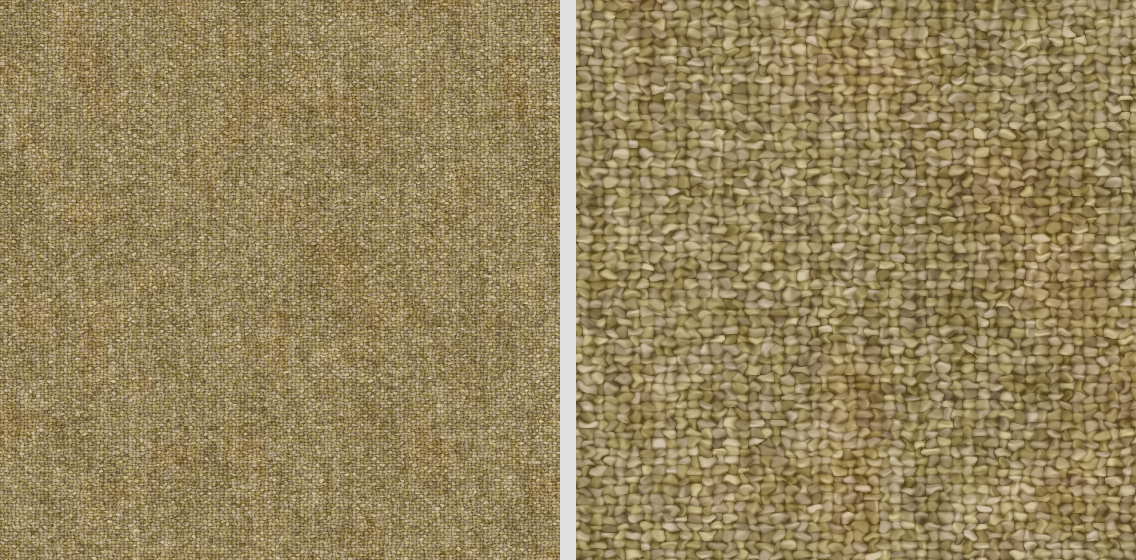
Left: the whole. Right: its middle third, enlarged.
This texture is drawn by a WebGL 2 fragment shader. Its source:

```glsl
#version 300 es
precision highp float;
// Coarse plain-weave cloth in olive tan, with uneven yarn and faint worn patches.

uniform vec2 u_resolution;
out vec4 fragColor;

const vec2 THREADS = vec2(140.0, 180.0);      // warp and weft threads per canvas
const vec3 SHADOW = vec3(0.370, 0.300, 0.155);
const vec3 MIDTONE = vec3(0.587, 0.517, 0.345);
const vec3 LIGHT = vec3(0.785, 0.730, 0.590);
const vec3 GREY_SHIFT = vec3(0.0, -0.008, 0.075);
const vec3 BROWN_SHIFT = vec3(0.010, -0.008, -0.020);
const float BASE_TONE = 0.52;
const float MEAN_RELIEF = 0.72;
const float RELIEF = 0.66;                    // depth of the gaps between yarns
const float CRIMP = 0.36;                     // rise and fall of each yarn
const float WEFT_GAIN = 0.08;                 // weft floats catch more light
const float YARN_VARIATION = 0.36;
const float STREAKS = 0.17;
const float PATCHES = 0.17;
const float FIBRES = 0.55;
const float WOBBLE = 0.22;                    // thread drift, in thread widths
const float FRAY = 0.34;                      // roughness of yarn edges
const float PI = 3.14159265;
const int SAMPLES = 2;                        // supersampling per axis

float hash(vec2 p) {
    return fract(sin(dot(p, vec2(127.1, 311.7))) * 43758.5453);
}

float noise(vec2 p) {
    vec2 i = floor(p);
    vec2 f = fract(p);
    f = f * f * (3.0 - 2.0 * f);
    return mix(mix(hash(i), hash(i + vec2(1.0, 0.0)), f.x),
               mix(hash(i + vec2(0.0, 1.0)), hash(i + 1.0), f.x), f.y);
}

vec3 cloth(vec2 uv) {
    // Threads drift slightly and their edges fray
    vec2 grid = uv * THREADS;
    vec2 drift = vec2(noise(uv * vec2(30.0, 45.0)),
                      noise(uv * vec2(45.0, 30.0) + 71.0)) - 0.5;
    vec2 fray = vec2(noise(grid * 1.3 + 7.0), noise(grid * 1.3 + 53.0)) - 0.5;
    grid += drift * 2.0 * WOBBLE + fray * 2.0 * FRAY;
    vec2 cell = floor(grid);
    vec2 local = fract(grid) - 0.5;

    // Rounded yarns rise and dip in turn; the higher one shows
    float turn = 2.0 * mod(cell.x + cell.y, 2.0) - 1.0;
    vec2 bulge = cos(PI * local);
    float weftHeight = 0.5 * bulge.y + CRIMP * turn * bulge.x;
    float warpHeight = 0.5 * bulge.x - CRIMP * turn * bulge.y;
    bool isWeft = weftHeight > warpHeight;
    float relief = smoothstep(0.08, 0.78, max(weftHeight, warpHeight));

    // A float reaches past its own cell into the next one
    vec2 floatId = cell;
    if (isWeft && turn < 0.0) floatId.x += sign(local.x);
    if (!isWeft && turn > 0.0) floatId.y += sign(local.y);

    // Fine fibres run along the upper yarn
    vec2 fibreScale = isWeft ? vec2(1.5, 3.0) : vec2(3.0, 1.5);
    float fibre = noise(grid * fibreScale + 19.0) - 0.5;

    // Uneven dye: vertical streaks, weaker horizontal ones, soft patches
    float streak = noise(uv * vec2(120.0, 14.0) + 5.0) - 0.5
                 + 0.5 * (noise(uv * vec2(16.0, 130.0) + 43.0) - 0.5);
    float patches = 0.5 * noise(uv * vec2(20.0, 14.0) + 11.0)
                  + 0.5 * noise(uv * vec2(46.0, 30.0) + 29.0) - 0.5;

    float tone = BASE_TONE
               + RELIEF * (relief - MEAN_RELIEF)
               + (isWeft ? WEFT_GAIN : -WEFT_GAIN)
               + YARN_VARIATION * (hash(floatId) - 0.5)
               + STREAKS * streak
               + PATCHES * patches
               + FIBRES * fibre;
    tone = clamp(tone, -0.1, 1.1);

    vec3 color = tone < 0.5 ? mix(SHADOW, MIDTONE, tone * 2.0)
                            : mix(MIDTONE, LIGHT, tone * 2.0 - 1.0);

    // Some yarns lean grey, some worn patches lean brown
    color += GREY_SHIFT * (hash(floatId + 37.0) - 0.45);
    color += BROWN_SHIFT * smoothstep(0.55, 0.9, noise(uv * vec2(24.0, 16.0) + 87.0));
    return color;
}

void main() {
    float canvas = min(u_resolution.x, u_resolution.y);
    vec3 sum = vec3(0.0);
    for (int y = 0; y < SAMPLES; y++) {
        for (int x = 0; x < SAMPLES; x++) {
            vec2 offset = (vec2(x, y) + 0.5) / float(SAMPLES) - 0.5;
            sum += cloth((gl_FragCoord.xy + offset) / canvas);
        }
    }
    fragColor = vec4(clamp(sum / float(SAMPLES * SAMPLES), 0.0, 1.0), 1.0);
}
```
